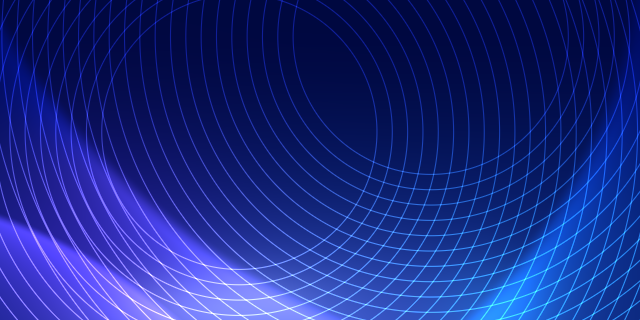
This background is drawn by a Shadertoy shader. Its source:

```glsl
// Two families of thin concentric rings over a deep blue gradient.
// Three curved light sheets, each with one crisp arc edge and a soft tail,
// sweep along the lower left and right; all light is added together.

const float RING_START = 0.430;
const float RING_STEP = 0.0479;
const float RING_LAST = 20.0;
const float LINE_HALF_WIDTH = 0.0017;

const vec3 NIGHT = vec3(0.000, 0.030, 0.250);
const vec3 NAVY = vec3(0.030, 0.125, 0.440);
const vec3 VIOLET = vec3(0.250, 0.190, 0.560);
const vec3 AZURE = vec3(0.030, 0.300, 0.560);

// Coverage of evenly spaced rings around a centre
float rings(vec2 p, vec2 centre, float pixel) {
    float radius = length(p - centre);
    float index = clamp(round((radius - RING_START) / RING_STEP), 0.0, RING_LAST);
    float d = abs(radius - RING_START - index * RING_STEP);
    return clamp(0.5 + (LINE_HALF_WIDTH - d) / pixel, 0.0, 1.0);
}

// Light that starts at depth 0 and fades as the depth grows
float sheet(float depth, float edge, float tail) {
    return smoothstep(-edge, edge, depth) * exp(-max(depth, 0.0) / tail);
}

// Soft round glow with separate horizontal and vertical sizes
float glow(vec2 p, vec2 centre, vec2 size) {
    vec2 q = (p - centre) / size;
    return exp(-dot(q, q));
}

// Night gradient with a pool of light along the lower edge
vec3 backdrop(vec2 p) {
    vec3 colour = mix(NAVY, NIGHT, smoothstep(0.1, 0.95, p.y));
    colour += vec3(0.20, 0.22, 0.36) * glow(p, vec2(0.98, -0.08), vec2(0.68, 0.33));
    colour += vec3(0.09, -0.02, 0.12) * glow(p, vec2(0.25, 0.15), vec2(0.5, 0.42));
    return colour;
}

// The three light sheets; each depth is measured from an arc
vec3 lightSheets(vec2 p) {
    float leftDepth = length(p - vec2(1.860, 1.975)) - 2.138;
    float rightDepth = length(p - vec2(0.240, 1.273)) - 1.779;
    float cornerDepth = 1.700 - length(p - vec2(-0.566, -1.285));

    float low = 1.0 - smoothstep(0.0, 0.95, p.y);
    float left = sheet(leftDepth, 0.035, 0.11) * mix(0.35, 1.0, low);
    float right = sheet(rightDepth, 0.045, 0.13) * mix(0.35, 1.0, low);
    float corner = sheet(cornerDepth, 0.018, 0.13);

    vec3 leftTint = mix(vec3(0.0, 0.08, 0.60), VIOLET, smoothstep(0.1, 0.6, low));
    vec3 rightTint = mix(vec3(0.0, 0.06, 0.55), AZURE, low);
    vec3 light = leftTint * left + rightTint * right + VIOLET * corner * 0.95;
    light += vec3(0.22, 0.22, 0.16) * glow(p, vec2(0.65, 0.03), vec2(0.32, 0.12));
    light += vec3(0.02, 0.14, 0.16) * glow(p, vec2(1.56, 0.0), vec2(0.20, 0.18));
    return light;
}

// Ring colour: dim above, violet at lower left, azure at lower right
vec3 lineTint(vec2 p) {
    vec3 lower = mix(vec3(0.44, 0.38, 0.50), vec3(0.12, 0.40, 0.45),
                     smoothstep(0.4, 1.6, p.x));
    vec3 upper = vec3(0.06, 0.09, 0.34);
    return mix(lower, upper, smoothstep(0.05, 0.85, p.y));
}

void mainImage(out vec4 fragColor, in vec2 fragCoord) {
    float pixel = 1.0 / iResolution.y;
    // Height spans 0..1 and width spans 0..2
    vec2 p = 2.0 * fragCoord / iResolution.xy * vec2(1.0, 0.5);

    vec3 colour = backdrop(p) + lightSheets(p);
    float lines = rings(p, vec2(0.748, 0.588), pixel)
                + rings(p, vec2(1.346, 0.885), pixel);
    colour += lineTint(p) * lines;

    fragColor = vec4(clamp(colour, 0.0, 1.0), 1.0);
}
```
